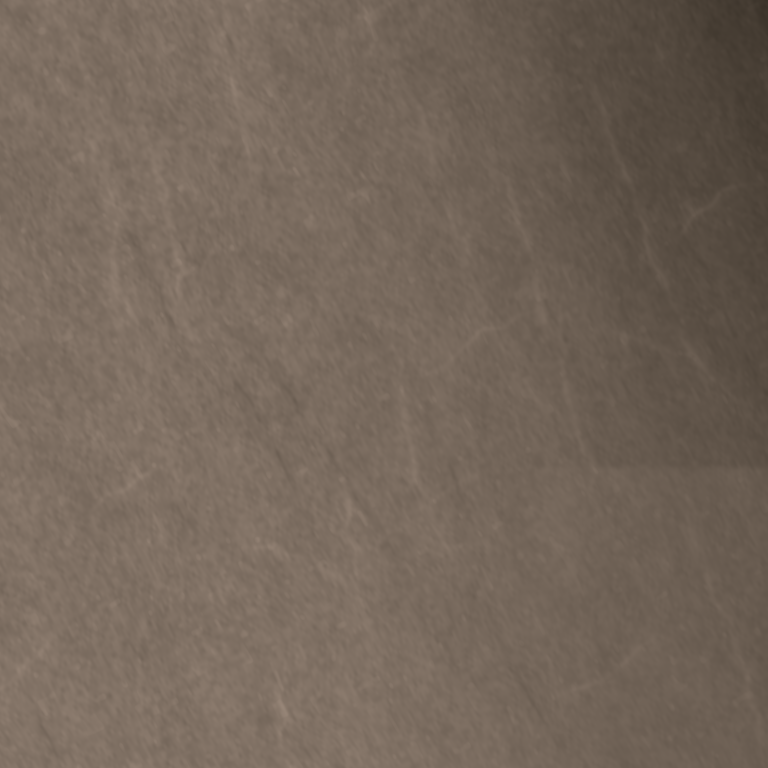
Give the GLSL for this texture, as a WebGL 2 fragment shader.

```glsl
#version 300 es
precision highp float;
// Soft brown stone under falling light, darkest in the upper right corner.
// Stretched value noise makes the slanted grain; loops scatter pale veins
// and dark cracks; a faint horizontal seam divides two levels of shade.

#define LIGHT_STONE vec3(0.50, 0.44, 0.39)
#define DARK_STONE vec3(0.31, 0.27, 0.23)
#define GRAIN_TILT 0.50
#define GRAIN_AMOUNT 0.080
#define MOTTLE_AMOUNT 0.056
#define BAND_AMOUNT 0.050
#define VEIN_COUNT 14
#define CROSS_COUNT 10
#define CRACK_COUNT 10
#define VEIN_AMOUNT 0.036
#define CRACK_AMOUNT 0.042
#define SEAM_HEIGHT 0.391

uniform vec2 u_resolution;
out vec4 fragColor;

// Integer hash to the range 0..1
float hash(vec2 cell) {
    uvec2 k = uvec2(ivec2(cell)) * uvec2(1597334673u, 3812015801u);
    uint n = (k.x ^ k.y) * 1597334673u;
    n = (n ^ (n >> 15)) * 2246822519u;
    n ^= n >> 13;
    return float(n >> 8) / 16777216.0;
}

float noise(vec2 p) {
    vec2 i = floor(p), f = fract(p);
    f = f * f * (3.0 - 2.0 * f);
    return mix(mix(hash(i), hash(i + vec2(1, 0)), f.x),
               mix(hash(i + vec2(0, 1)), hash(i + vec2(1, 1)), f.x), f.y);
}

float fbm(vec2 p) {
    float sum = 0.0, weight = 0.5;
    for (int i = 0; i < 4; i++) {
        sum += weight * noise(p);
        p = p * 2.03 + 17.3;
        weight *= 0.5;
    }
    return sum / 0.9375;
}

// Coordinates across (x) and along (y) a direction tilted left of vertical
vec2 slant(vec2 p, float tilt) {
    float c = cos(tilt), s = sin(tilt);
    return vec2(c * p.x + s * p.y, c * p.y - s * p.x);
}

// One wandering line with tapered ends, a thin core and a soft halo
float streak(vec2 p, float id, float tilt, float reach, float width, float wander) {
    vec2 centre = vec2(fract(id * 0.618 + 0.13), hash(vec2(id, 7.0)));
    vec2 q = slant(p - centre, tilt);
    q.x += wander * (noise(vec2(q.y * 9.0, id)) - 0.5);
    q.x += 0.4 * wander * (noise(vec2(q.y * 38.0, id + 50.0)) - 0.5);
    float taper = 1.0 - smoothstep(0.3, 1.0, abs(q.y) / reach);
    float broken = 0.3 + noise(vec2(q.y * 28.0, id + 90.0));
    float d = q.x / width;
    return taper * broken * (0.65 * exp(-d * d) + 0.35 * exp(-d * d / 10.0));
}

// Broad fall of light, stepped at the seam
float lightLevel(vec2 p) {
    float fall = pow(clamp((p.x - 0.27) / 0.73, 0.0, 1.0), 1.55);
    float height = clamp((p.y - SEAM_HEIGHT) / (1.0 - SEAM_HEIGHT), 0.0, 1.0);
    float above = smoothstep(-0.006, 0.006, p.y - SEAM_HEIGHT);
    float loss = mix(0.09, mix(0.125, 0.25, height), above);
    return 0.505 - 0.018 * p.y - loss * fall;
}

void main() {
    vec2 p = gl_FragCoord.xy / u_resolution;
    float level = lightLevel(p);

    // Slanted grain, mottling and broad bands
    vec2 g = slant(p, GRAIN_TILT);
    g.x += 0.012 * noise(p * 12.0);
    float fine = 0.5 * noise(g * vec2(165.0, 80.0)) + 0.5 * noise(g * vec2(250.0, 140.0) + 31.0);
    float mottle = fbm(g * vec2(36.0, 18.0) + 5.0);
    float band = fbm(slant(p, 0.3) * vec2(9.0, 2.2) + 40.0);
    float coarse = mix(1.0, 0.55, smoothstep(0.2, 0.95, p.x));
    level += GRAIN_AMOUNT * coarse * (fine - 0.5);
    level += MOTTLE_AMOUNT * coarse * (mottle - 0.5);
    level += BAND_AMOUNT * mix(0.4, 1.2, p.x) * (band - 0.5);

    // Sparse pale flecks
    float fleck = noise(g * vec2(95.0, 60.0) + 70.0);
    level += 0.032 * coarse * smoothstep(0.8, 0.98, fleck);

    // Pale veins, steep ones first, then short crossing branches
    float pale = 0.0;
    for (int i = 0; i < VEIN_COUNT; i++) {
        float id = float(i), r = hash(vec2(id, 3.0));
        pale += streak(p, id, 0.08 + 0.32 * r, 0.16 + 0.18 * r, 0.0042, 0.028);
    }
    for (int i = 0; i < CROSS_COUNT; i++) {
        float id = float(i) + 100.0, r = hash(vec2(id, 3.0));
        float tilt = r < 0.65 ? -1.1 + 0.3 * r : 1.1;
        pale += 0.9 * streak(p, id, tilt, 0.08 + 0.06 * r, 0.0038, 0.035);
    }

    // Dark cracks
    float dark = 0.0;
    for (int i = 0; i < CRACK_COUNT; i++) {
        float id = float(i) + 200.0, r = hash(vec2(id, 3.0));
        dark += streak(p, id, 0.38 + 0.18 * r, 0.06 + 0.2 * r, 0.003, 0.016);
    }
    level += VEIN_AMOUNT * min(pale, 1.3) - CRACK_AMOUNT * coarse * min(dark, 1.2);

    // Map the level onto the stone colours
    float tone = (level - DARK_STONE.r) / (LIGHT_STONE.r - DARK_STONE.r);
    fragColor = vec4(clamp(mix(DARK_STONE, LIGHT_STONE, tone), 0.0, 1.0), 1.0);
}
```
